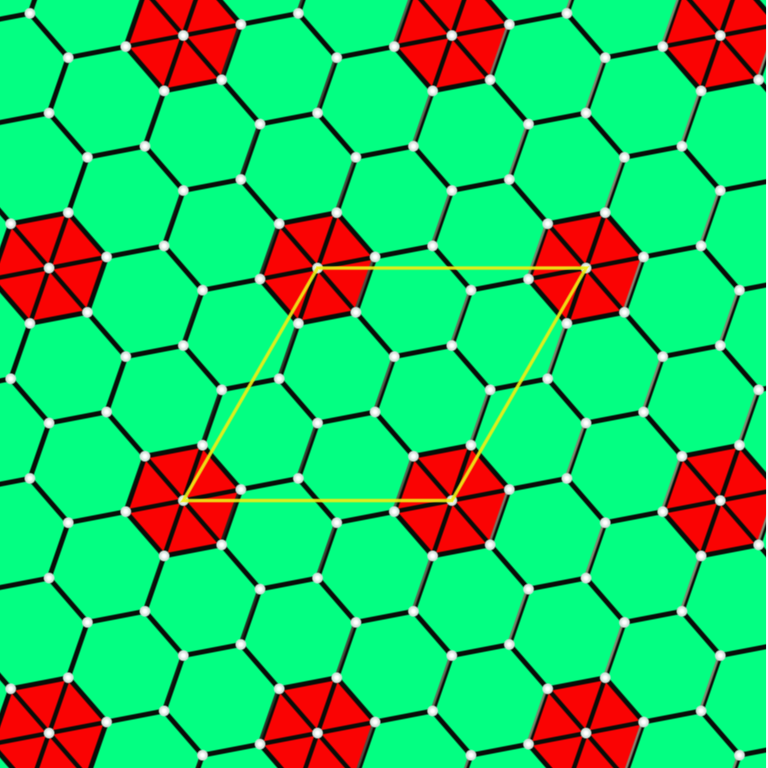
Write a WebGL 1 fragment shader that draws this pattern.

```glsl
precision highp float;

uniform vec2 u_resolution;

const float ROOT3 = 1.7320508;
const float PERIOD = 0.3496;                 // distance between red cells
const float SPACING = PERIOD / 2.6457513;    // distance between neighbouring cells
const float TILT = 0.33347;                  // angle between the two lattices
const vec2 ANCHOR = vec2(0.4135, 0.651);     // centre of one red cell

const vec3 GREEN = vec3(0.01, 1.0, 0.51);
const vec3 RED = vec3(0.98, 0.01, 0.01);
const vec3 INK = vec3(0.03, 0.05, 0.03);
const vec3 WORN_INK = vec3(0.52, 0.53, 0.44);
const vec3 DOT_RIM = vec3(0.83, 0.89, 0.86);
const vec3 YELLOW = vec3(0.93, 0.93, 0.08);

// Opacity of a shape from its signed distance
float coverage(float dist, float soft) {
  return 1.0 - smoothstep(-soft, soft, dist);
}

vec2 rotate(vec2 p, float angle) {
  float c = cos(angle);
  float s = sin(angle);
  return vec2(c * p.x - s * p.y, s * p.x + c * p.y);
}

// Centre of the hexagon holding p, for unit spacing
vec2 nearestCenter(vec2 p) {
  vec2 box = vec2(1.0, ROOT3);
  vec2 a = floor(p / box + 0.5) * box;
  vec2 b = (floor(p / box) + 0.5) * box;
  return distance(p, a) < distance(p, b) ? a : b;
}

// One cell in seven is red
bool isRedCell(vec2 center) {
  float row = floor(center.y / (0.5 * ROOT3) + 0.5);
  float column = floor(center.x - 0.5 * row + 0.5);
  return mod(column + 5.0 * row + 0.5, 7.0) < 1.0;
}

float slantedEdge(vec2 q) {
  return dot(abs(q), vec2(0.5, 0.5 * ROOT3));
}

float edgeDistance(vec2 q) {
  return 0.5 - max(abs(q.x), slantedEdge(q));
}

float spokeDistance(vec2 q) {
  vec2 a = abs(q);
  return min(a.x, abs(dot(a, vec2(-0.5, 0.5 * ROOT3))));
}

float cornerDistance(vec2 q) {
  vec2 a = abs(q);
  return min(distance(a, vec2(0.5, 0.5 / ROOT3)), distance(a, vec2(0.0, 1.0 / ROOT3)));
}

// Signed distance to a rhombus with 60 degree corners
float rhombusDistance(vec2 p, float side) {
  float slanted = abs(dot(p, vec2(0.5 * ROOT3, -0.5)));
  return max(abs(p.y), slanted) - 0.25 * ROOT3 * side;
}

// Grey left flank of the steep edges, stronger towards the right
float edgeWear(vec2 q, float x) {
  float steep = step(slantedEdge(q), abs(q.x));
  float across = q.x - 0.5 * sign(q.x);
  float flank = 1.0 - smoothstep(-0.014, 0.012, across);
  return steep * flank * smoothstep(0.1, 0.8, x);
}

void main() {
  vec2 uv = gl_FragCoord.xy / u_resolution;
  float soft = max(0.0016, 0.75 / min(u_resolution.x, u_resolution.y));

  // Cell coordinates
  vec2 p = rotate(uv - ANCHOR, TILT) / SPACING;
  vec2 center = nearestCenter(p);
  vec2 q = p - center;
  bool red = isRedCell(center);

  // Fill, spokes and outlines
  float halfWidth = 0.0032;
  vec3 color = red ? RED : GREEN;
  if (red) {
    color = mix(color, INK, coverage(spokeDistance(q) * SPACING - halfWidth * 0.9, soft));
  }
  vec3 edgeInk = mix(INK, WORN_INK, edgeWear(q, uv.x));
  color = mix(color, edgeInk, coverage(edgeDistance(q) * SPACING - halfWidth, soft));

  // Dots on the corners and on the red centres
  float dotDistance = cornerDistance(q);
  if (red) dotDistance = min(dotDistance, length(q));
  dotDistance *= SPACING;
  vec3 dotColor = mix(vec3(1.0), DOT_RIM, smoothstep(0.001, 0.006, dotDistance));
  color = mix(color, dotColor, coverage(dotDistance - 0.0069, soft));

  // Outline of the unit cell
  vec2 middle = ANCHOR + PERIOD * vec2(0.25, -0.25 * ROOT3);
  float outline = abs(rhombusDistance(uv - middle, PERIOD)) - 0.0022;
  color = mix(color, YELLOW, 0.92 * coverage(outline, soft));

  // Pale strip along the right border
  color = mix(color, vec3(0.98), coverage(0.9975 - uv.x, 0.5 * soft));

  gl_FragColor = vec4(color, 1.0);
}
```
